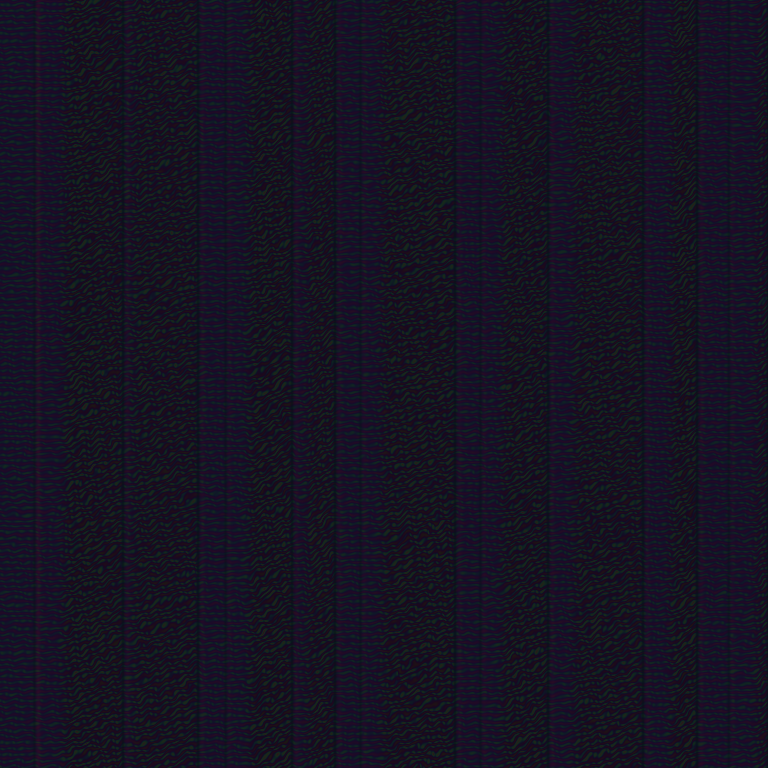
Reproduce this texture procedurally as a WebGL 2 fragment shader.

```glsl
#version 300 es
precision highp float;

uniform vec2 u_resolution;
out vec4 fragColor;

const float TAU = 6.2831853;

// Widths of each calm band and the grainy band after it, in 768ths
const vec2 BANDS[9] = vec2[9](
  vec2(65, 58), vec2(10, 65), vec2(52, 42), vec2(16, 27), vec2(48, 72),
  vec2(48, 45), vec2(27, 68), vec2(29, 25), vec2(60, 11));

vec2 hashGradient(vec2 cell) {
  vec3 h = fract(cell.xyx * vec3(0.1031, 0.1030, 0.0973));
  h += dot(h, h.yzx + 33.33);
  float angle = TAU * fract((h.x + h.y) * h.z);
  return vec2(cos(angle), sin(angle));
}

float gradientNoise(vec2 p) {
  vec2 i = floor(p), f = fract(p);
  vec2 s = f * f * f * (f * (f * 6.0 - 15.0) + 10.0);
  vec2 e = vec2(0, 1);
  float low = mix(dot(hashGradient(i), f),
                  dot(hashGradient(i + e.yx), f - e.yx), s.x);
  float high = mix(dot(hashGradient(i + e), f - e),
                   dot(hashGradient(i + 1.0), f - 1.0), s.x);
  return mix(low, high, s.y);
}

// Soft vertical stroke centred on zero
float stroke(float d, float width) {
  return exp(-d * d / (width * width));
}

// Cycles through maroon, purple, navy, teal, green and brown
vec3 duskPalette(float t) {
  return vec3(0.096, 0.092, 0.121)
       + vec3(0.045, 0.055, 0.026) * cos(TAU * (t - vec3(-0.05, 0.65, 0.27)));
}

void main() {
  vec2 uv = gl_FragCoord.xy / u_resolution;

  // Walk the bands, gathering grain, slant and seams
  float grain = 0.0, lean = 0.0, seam = 0.0, redEdge = 0.0, start = 0.0;
  for (int i = 0; i < 9; i++) {
    vec2 width = BANDS[i] / 768.0;
    float grainStart = start + width.x;
    float end = grainStart + width.y;
    float inside = smoothstep(-0.015, 0.012, uv.x - grainStart)
                 * (1.0 - smoothstep(-0.006, 0.006, uv.x - end));
    float vary = fract(sin(float(i) * 12.9 + 1.7) * 437.5);
    grain += inside * mix(0.7, 1.0, vary);
    lean += clamp(uv.x - grainStart, 0.0, width.y) * mix(95.0, 35.0, width.y * 10.0);

    // One seam after the grain, another inside wide calm bands
    float d = uv.x - end;
    seam += stroke(d, 0.002);
    redEdge += 0.6 * stroke(d - 0.006, 0.003);
    float wide = step(0.05, width.x);
    d = uv.x - start - 0.53 * width.x;
    seam += 0.7 * wide * stroke(d, 0.002);
    redEdge += wide * mix(0.5, 1.2, step(float(i), 0.5)) * stroke(d - 0.005, 0.003);
    start = end;
  }

  // Fine rows, shifted column by column into short wavy dashes
  float drift = gradientNoise(uv * vec2(14, 10)) * 1.2;
  float bend = gradientNoise(uv * vec2(80, 60));
  float crumple = gradientNoise(uv * vec2(95, 140) + 31.0);
  float rows = 128.0 * uv.y - lean + drift * grain + bend * mix(0.6, 1.1, grain);
  float columns = 92.0 * uv.x + 24.0 * uv.y + bend + 2.0 * drift;
  float ripple = sin(TAU * rows) * (0.8 + 0.25 * sin(TAU * columns))
               + mix(0.15, 0.3, grain) * sin(TAU * columns)
               + mix(0.5, 0.9, grain) * crumple;

  // Grain widens the swing of hue and deepens the hollows
  float hue = 0.29 + 0.04 * gradientNoise(vec2(uv.x * 26.0, 0.4))
            + ripple * mix(0.25, 0.37, grain);
  vec3 color = duskPalette(hue);
  color *= 1.04 - mix(0.02, 0.25, grain) * smoothstep(0.6, -1.0, ripple);
  color += vec3(0.004, 0.0, 0.01) * (1.0 - grain);

  // Dark teal seams with a faint red edge
  color = mix(color, vec3(0.02, 0.07, 0.09), 0.6 * min(seam, 1.0));
  color += vec3(0.04, 0.004, 0.0) * redEdge;

  fragColor = vec4(color, 1.0);
}
```
